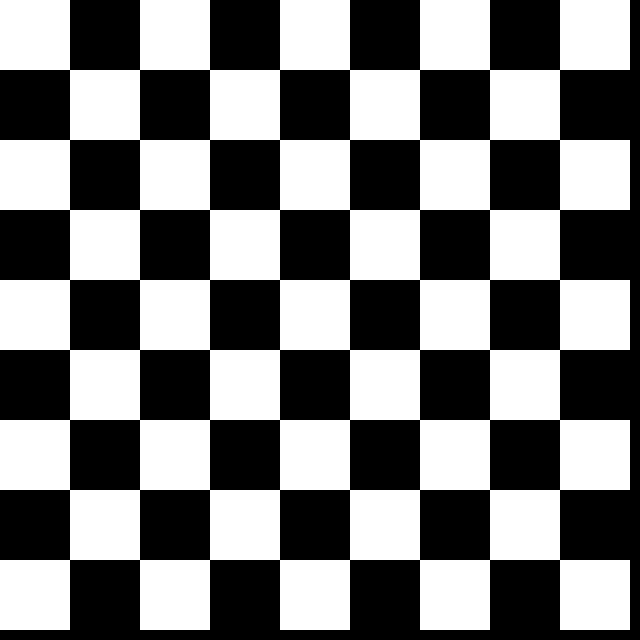
Give the GLSL for this pattern, as a WebGL 1 fragment shader.

```glsl
precision highp float;
// Black and white checkerboard of nine by nine squares, white in its corners,
// anchored at the top left with a thin black margin at the right and bottom.
// Two smoothed square waves are multiplied to alternate the squares.

uniform vec2 u_resolution;

const float CELL_COUNT = 9.0;
const float CELL_SIZE = 7.0 / 64.0;
const vec3 BLACK = vec3(0.0);
const vec3 WHITE = vec3(1.0);

// Share of a pixel lying on the positive side of an edge
float coverage(float edgeDistance, float pixelSize) {
    return clamp(edgeDistance / pixelSize + 0.5, 0.0, 1.0);
}

// Square wave from -1 to 1, positive over the first cell
float alternate(float position, float cellSize, float pixelSize) {
    float period = 2.0 * cellSize;
    float phase = fract(position / period + 0.25);
    float edgeDistance = (0.25 - abs(phase - 0.5)) * period;
    return 2.0 * coverage(edgeDistance, pixelSize) - 1.0;
}

// White share of the checkerboard, starting with a white cell
float checker(vec2 position, float cellSize, vec2 pixelSize) {
    float columns = alternate(position.x, cellSize, pixelSize.x);
    float rows = alternate(position.y, cellSize, pixelSize.y);
    return 0.5 + 0.5 * columns * rows;
}

// Mask of the board, leaving out the margin beyond its extent
float boardMask(vec2 position, float extent, vec2 pixelSize) {
    return coverage(extent - position.x, pixelSize.x)
         * coverage(extent - position.y, pixelSize.y);
}

void main() {
    vec2 pixelSize = 1.0 / u_resolution;
    vec2 position = gl_FragCoord.xy * pixelSize;
    position.y = 1.0 - position.y; // measure rows from the top

    float white = checker(position, CELL_SIZE, pixelSize)
                * boardMask(position, CELL_COUNT * CELL_SIZE, pixelSize);
    gl_FragColor = vec4(mix(BLACK, WHITE, white), 1.0);
}
```
